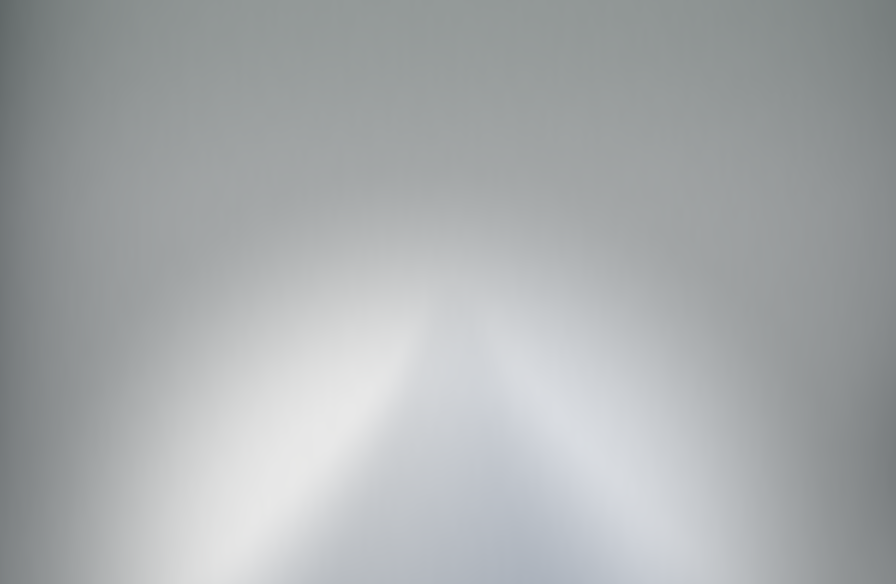
Reproduce this background procedurally as a Shadertoy shader.

```glsl
float hash(vec2 p) {
    p = fract(p * vec2(0.1031, 0.1137));
    p += dot(p, p.yx + 33.33);
    return fract((p.x + p.y) * p.x * 7.31);
}

float valueNoise(vec2 p) {
    vec2 cell = floor(p);
    vec2 f = fract(p);
    f = f * f * (3.0 - 2.0 * f);
    float low = mix(hash(cell), hash(cell + vec2(1.0, 0.0)), f.x);
    float high = mix(hash(cell + vec2(0.0, 1.0)), hash(cell + 1.0), f.x);
    return mix(low, high, f.y);
}

float bell(float x, float center, float width) {
    float d = (x - center) / width;
    return exp(-d * d);
}

// Grey-green wall, darker toward the top
vec3 backdrop(float y) {
    vec3 low = vec3(0.655, 0.667, 0.670);
    vec3 high = vec3(0.583, 0.606, 0.602);
    return mix(low, high, smoothstep(0.6, 1.05, y));
}

// Darkening along both sides, deepest at the lower right
float sideShade(vec2 uv) {
    float left = (0.20 - 0.04 * bell(uv.y, 0.0, 0.2)) * exp(-uv.x / 0.1);
    float right = 0.12 * exp((uv.x - 1.0) / 0.16);
    float corner = 0.06 * bell(uv.y, 0.22, 0.18) * exp((uv.x - 1.0) / 0.07);
    return left + right + corner;
}

// Broad dome of light rising from the lower edge
float domeGlow(vec2 uv, vec2 center, vec2 radii) {
    float r = length((uv - center) / radii);
    return 1.0 - smoothstep(0.65, 1.5, r);
}

// Flared shadow that narrows upward inside the dome
float innerShadow(vec2 uv, float axis, float apex) {
    float rise = clamp(1.0 - uv.y / apex, 0.0, 1.0);
    float halfWidth = 0.19 * pow(rise, 1.4) + 0.02;
    float offset = (uv.x - axis) / halfWidth;
    float leftSide = 1.0 - smoothstep(0.55, 1.45, -offset);
    float rightSide = 1.0 - smoothstep(0.3, 1.55, offset);
    return leftSide * rightSide * rise;
}

void mainImage(out vec4 fragColor, in vec2 fragCoord) {
    vec2 uv = fragCoord / iResolution.xy;

    vec3 color = backdrop(uv.y);
    color -= sideShade(uv) * vec3(1.03, 1.0, 0.98);

    // Warm white on the left, cooler and dimmer on the right
    vec3 warmLight = vec3(0.262, 0.250, 0.246);
    vec3 coolLight = vec3(0.212, 0.212, 0.228);
    vec3 light = mix(warmLight, coolLight, smoothstep(0.38, 0.65, uv.x));
    color += light * domeGlow(uv, vec2(0.49, 0.0), vec2(0.32, 0.49));

    vec3 shadowTint = vec3(0.195, 0.178, 0.157);
    color -= shadowTint * innerShadow(uv, 0.507, 0.52);

    // Faint vertical grain
    float grain = valueNoise(uv * vec2(150.0, 30.0)) - 0.5;
    color += 0.005 * grain;

    fragColor = vec4(clamp(color, 0.0, 1.0), 1.0);
}
```
